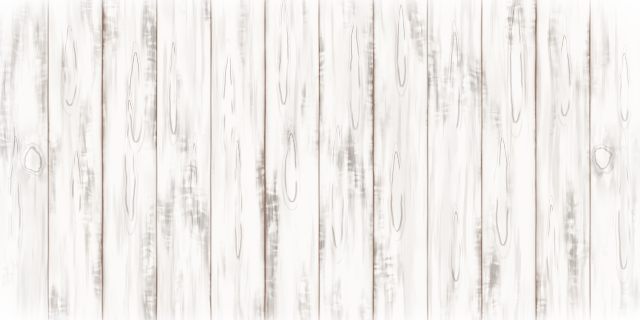
Write a WebGL 2 fragment shader that draws this texture.

```glsl
#version 300 es
precision highp float;
// Whitewashed vertical wooden planks with brown seams, worn stains and loop-shaped grain.
// Each layer adds to one "wear" value, which blends white paint into bare wood;
// a soft vignette then fades the rim to white. Lengths are in canvas heights.
uniform vec2 u_resolution;
out vec4 fragColor;

const float PLANK = 0.1693; // plank width

float hash(vec2 p) {
  vec3 q = fract(p.xyx * 0.1031);
  q += dot(q, q.yzx + 33.33);
  return fract((q.x + q.y) * q.z);
}

float noise(vec2 p) {
  vec2 i = floor(p), f = fract(p);
  f = f * f * (3.0 - 2.0 * f);
  return mix(mix(hash(i), hash(i + vec2(1, 0)), f.x),
             mix(hash(i + vec2(0, 1)), hash(i + vec2(1, 1)), f.x), f.y);
}

float fbm(vec2 p) {
  float sum = 0.0, amp = 0.53;
  for (int i = 0; i < 4; i++) {
    sum += amp * noise(p);
    p = mat2(0.998, 0.06, -0.06, 0.998) * p * 2.03 + 17.3;
    amp *= 0.5;
  }
  return sum;
}

// Approximate signed distance to an ellipse with the given radii
float ellipse(vec2 p, vec2 radii) {
  float s = length(p / radii);
  return s * (s - 1.0) / max(length(p / (radii * radii)), 0.001);
}

float stroke(float d, float halfWidth, float px) {
  return 1.0 - smoothstep(halfWidth - 0.5 * px, halfWidth + px, abs(d));
}

// Long narrow grain loops, two per plank, each with a faint outer ring
float grainLoops(vec2 p, float x, float id, float px) {
  float ink = 0.0;
  for (int i = 0; i < 2; i++) {
    vec2 seed = vec2(id * 3.7 + 40.0, float(i) * 11.3 + 5.0);
    vec2 center = vec2(PLANK * mix(0.28, 0.72, hash(seed)),
                       mix(0.22, 0.5, hash(seed + 3.1)) + 0.4 * float(i));
    vec2 radii = vec2(mix(0.009, 0.017, hash(seed + 7.7)), mix(0.1, 0.2, hash(seed + 9.2)));
    vec2 q = vec2(x, p.y) - center;
    q.x += 0.010 * (fbm(vec2(p.y * 16.0, id * 5.0 + 90.0)) - 0.5);
    q.x /= 1.0 - 0.35 * clamp(q.y / radii.y, -1.0, 1.0);
    float broken = smoothstep(0.25, 0.65, noise(p * vec2(60, 22) + seed));
    ink += 0.42 * broken * stroke(ellipse(q, radii), 0.0011, px);
    ink += 0.13 * broken * stroke(ellipse(q, radii * vec2(1.6, 1.25)), 0.0008, px);
  }
  return ink;
}

void main() {
  vec2 p = gl_FragCoord.xy / u_resolution.y;
  vec2 uv = gl_FragCoord.xy / u_resolution;
  float px = 1.0 / u_resolution.y;

  // Plank and nearest seam
  float u = (p.x - 0.151) / PLANK;
  float id = floor(u), x = fract(u) * PLANK;
  float seamId = floor(u + 0.5);
  float seamX = (u - seamId) * PLANK;
  float heavy = 1.0 - step(0.1, abs(abs(mod(seamId, 5.0) - 2.5) - 1.5));

  // Fine fibres along the wood
  vec2 local = p + vec2(id * 3.3 + 20.0, id * 7.1 + 30.0);
  local.x += 0.012 * noise(local * vec2(7, 5));
  float fibre = fbm(local * vec2(75, 5));
  float wear = 0.15 * smoothstep(0.48, 0.8, fibre) + 0.09 * smoothstep(0.45, 0.8, fbm(local * vec2(24, 4)));

  // Stain patches, frayed by fibres and short cross scratches
  float nearSeam = exp(-abs(seamX) / 0.022);
  float patches = fbm(local * vec2(18, 4)) + nearSeam * (0.02 + 0.08 * heavy);
  patches += 0.16 * (fibre - 0.5);
  float scratch = noise(vec2(local.x * 45.0, local.y * 130.0 + 3.0 * noise(local * 30.0)));
  float rough = 0.72 * fbm(local * vec2(95, 16)) + 0.28 * scratch;
  wear += 0.62 * smoothstep(0.52, 0.88, patches) * smoothstep(0.28, 0.7, rough);

  wear += grainLoops(p, x, id, px);

  // Seams: a thin gap with a stained rim
  float wobble = 0.0015 * (noise(vec2(p.y * 9.0, seamId + 60.0)) - 0.5);
  float along = fbm(vec2(seamId * 4.7 + 50.0, p.y * 7.0));
  float seam = (0.4 + 0.3 * along) * stroke(seamX + wobble, 0.0014, px);
  seam += (0.08 + 0.55 * heavy) * along * exp(-abs(seamX) / 0.006) * (0.5 + rough);
  wear += seam;

  // A pale knot near each end, with a dark rim and a smudge around it
  vec2 k = vec2(abs(p.x - 0.9935) - 0.894, p.y - 0.5);
  k += 0.034 * (vec2(fbm(p * 24.0), fbm(p * 24.0 + 50.0)) - 0.5);
  float knot = ellipse(k, vec2(0.024, 0.034));
  float smudge = exp(-dot(k, k / vec2(0.003, 0.006)));
  wear += 0.42 * smudge * smoothstep(0.35, 0.75, fbm(p * vec2(48, 20)));
  wear *= mix(0.3, 1.0, smoothstep(-0.006, 0.002, knot));
  wear += 0.3 * stroke(knot, 0.0013, px) + 0.2 * smudge * stroke(knot - 0.012, 0.001, px);

  // Paint over wood, warmer at the seams, faded towards the rim
  vec3 paint = vec3(0.988, 0.981, 0.972);
  vec3 wood = mix(vec3(0.60, 0.53, 0.48), vec3(0.56, 0.53, 0.50), noise(local * vec2(9, 3)));
  wood = mix(wood, vec3(0.60, 0.49, 0.43), clamp(seam * 2.0, 0.0, 1.0));
  vec3 color = mix(paint, wood, clamp(wear, 0.0, 1.0));
  float rim = length(pow(abs(uv * 2.0 - 1.0), vec2(4.0)));
  color = mix(color, vec3(0.995), smoothstep(0.6, 1.35, rim));
  fragColor = vec4(color, 1.0);
}
```
